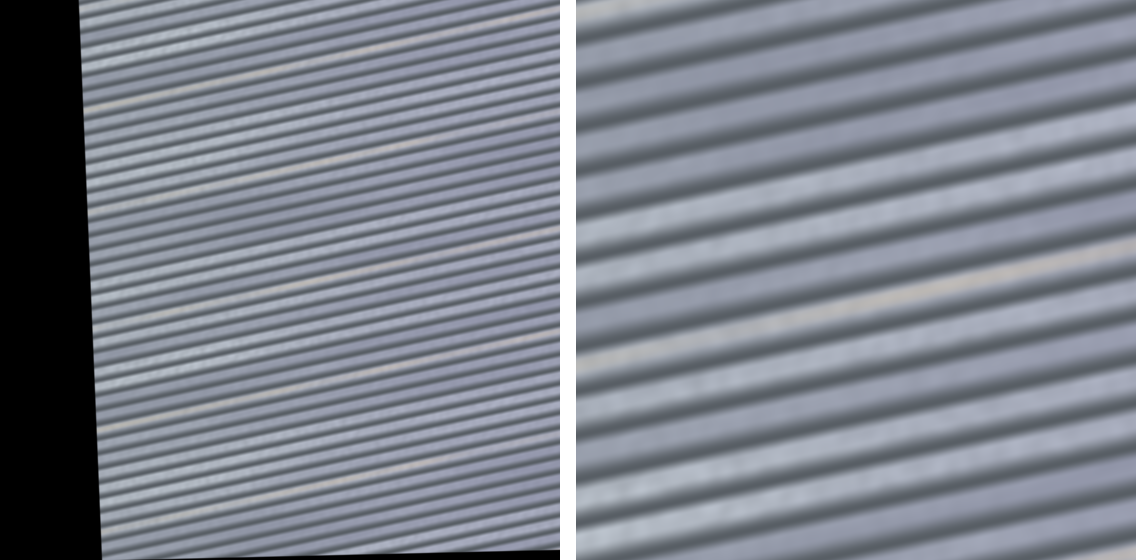
Left, the full canvas; right, a detail of the centre.
Give the GLSL for this texture, as a Shadertoy shader.

```glsl
// Tilted sheet of fine blue-grey metal ribs with worn, uneven highlights on black.
#define RIB_PITCH 0.02617   // vertical distance between ribs
#define RIB_SLOPE 0.215     // rise of the ribs per unit of width
#define RIB_START 0.4974    // depth of the first valley at the left edge
#define TILE_RIBS 22        // ribs before the tone sequence repeats
#define WARM_EVERY 7.0      // spacing of the cream-tinted ribs
#define GRAIN 0.07          // strength of the fine speckle
#define WEAR 0.45           // strength of the broad tone drift

const vec3 VALLEY = vec3(0.345, 0.370, 0.395);
const vec3 DULL   = vec3(0.565, 0.590, 0.645);
const vec3 BRIGHT = vec3(0.690, 0.720, 0.755);
const vec3 CREAM  = vec3(0.760, 0.740, 0.690);

// Highlight strength of each rib in one tile, from the top down
const float TONE[TILE_RIBS] = float[TILE_RIBS](
    0.85, 0.90, 0.25, 0.65, 0.80, 0.25, 0.85, 0.90, 0.15, 0.20, 0.50,
    0.35, 0.40, 0.80, 0.90, 0.85, 0.60, 0.75, 0.30, 0.20, 0.25, 0.30);

vec2 hashGradient(vec2 cell) {
    vec2 h = vec2(dot(cell, vec2(127.1, 311.7)), dot(cell, vec2(269.5, 183.3)));
    return 2.0 * fract(sin(h) * 43758.55) - 1.0;
}

float gradientNoise(vec2 p) {
    vec2 i = floor(p), f = fract(p);
    vec2 w = f * f * f * (f * (f * 6.0 - 15.0) + 10.0);
    vec2 e = vec2(0.0, 1.0);
    float low  = mix(dot(hashGradient(i), f),
                     dot(hashGradient(i + e.yx), f - e.yx), w.x);
    float high = mix(dot(hashGradient(i + e.xy), f - e.xy),
                     dot(hashGradient(i + e.yy), f - e.yy), w.x);
    return mix(low, high, w.y);
}

// Steep rise out of the valley, slower fall into the next one
float ribProfile(float t) {
    return smoothstep(0.0, 0.30, t) * (1.0 - smoothstep(0.52, 1.0, t));
}

vec3 ribbedMetal(vec2 p, float depth) {
    float along = p.x - 0.0417 * depth;
    float rib = (depth + RIB_SLOPE * (p.x - 0.169) - RIB_START) / RIB_PITCH;
    float t = fract(rib);
    float index = floor(mod(floor(rib) + 0.5, float(TILE_RIBS)));

    // Broad wear is shared by neighbours, fine grain stays inside a rib
    float drift  = gradientNoise(vec2(along * 3.5, index * 0.35 + 4.2));
    float streak = gradientNoise(vec2(along * 14.0, (index + t) * 2.5));
    float speck  = gradientNoise(vec2(along * 85.0, (index + t) * 2.0));

    float tone = TONE[int(index)] * mix(1.1, 0.75, p.x) + WEAR * drift + 0.2 * streak;
    vec3 crest = mix(DULL, BRIGHT, clamp(tone, 0.0, 1.1));

    // Cream glints run along the middle of evenly spaced ribs
    float isWarm = 1.0 - step(0.5, abs(mod(index, WARM_EVERY) - 3.0));
    float glint = smoothstep(0.32, 0.0, abs(t - 0.4));
    float patchy = 0.5 + 0.8 * gradientNoise(vec2(along * 9.0, index * 3.7 + 0.5));
    crest = mix(crest, CREAM, isWarm * glint * clamp(patchy, 0.15, 0.9));

    // Cooler and slightly violet toward the right
    crest += vec3(0.0, -0.012, 0.018) * smoothstep(0.2, 0.9, p.x);
    crest *= 1.0 + GRAIN * speck * (0.4 + tone);
    return mix(VALLEY, crest, ribProfile(t));
}

void mainImage(out vec4 fragColor, in vec2 fragCoord) {
    vec2 p = fragCoord / iResolution.xy;
    float depth = 1.0 - p.y;
    float soft = max(0.0015, 1.0 / iResolution.y);

    // Slightly rotated left and bottom borders of the sheet
    float left = p.x - mix(0.1406, 0.1823, depth);
    float bottom = p.y - 0.0182 + 0.0235 * (1.0 - p.x);
    float sheet = smoothstep(-soft, soft, min(left, bottom));

    fragColor = vec4(ribbedMetal(p, depth) * sheet, 1.0);
}
```
